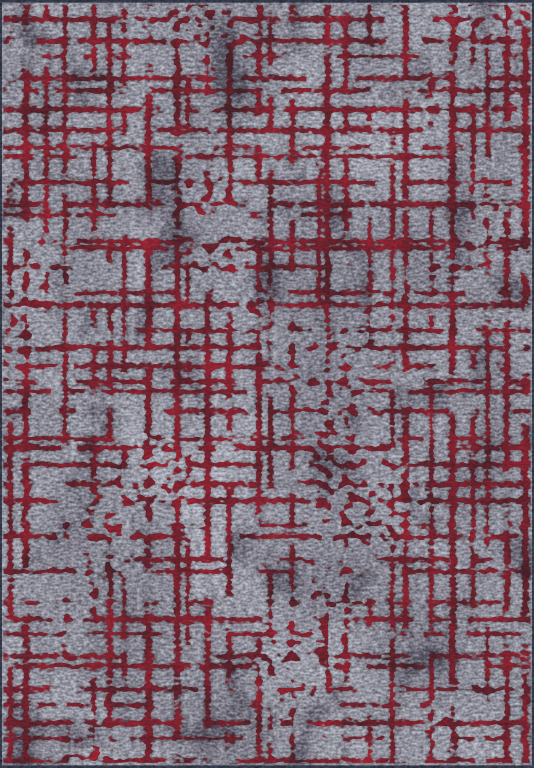
A Shadertoy shader for this pattern:

```glsl
// Woven rug: broken crimson lines cross in an uneven grid over a worn silver pile.
// Jittered stripes are cut into dashes by gradient noise, merged with a smooth
// minimum and frayed; layered noise then shades the pile tufts and soft smudges.

const vec3 PILE_DARK  = vec3(0.40, 0.39, 0.44);
const vec3 PILE_LIGHT = vec3(0.68, 0.69, 0.73);
const vec3 RED_DEEP   = vec3(0.29, 0.13, 0.16);
const vec3 RED_BRIGHT = vec3(0.60, 0.14, 0.20);
const vec3 BINDING    = vec3(0.20, 0.22, 0.28);

// Lengths are fractions of the canvas height.
const float COLUMN_PITCH = 0.0262;
const float ROW_PITCH    = 0.0235;
const float COLUMN_HALF  = 0.0034;
const float ROW_HALF     = 0.0027;
const float COLUMN_FILL  = 0.13;   // higher values give longer dashes
const float ROW_FILL     = 0.09;
const float JITTER       = 0.85;
const float JOIN         = 0.0045; // rounding where lines meet
const float FRAY         = 0.0045;
const float WEAR         = 0.018;
const float MARGIN       = 0.0065;
const float BINDING_W    = 0.0035;

vec2 hash2(vec2 p) {
    vec3 q = fract(p.xyx * vec3(0.1031, 0.1030, 0.0973));
    q += dot(q, q.yzx + 33.33);
    return fract((q.xx + q.yz) * q.zy);
}

float cornerSlope(vec2 cell, vec2 corner, vec2 f) {
    float angle = 6.2832 * hash2(cell + corner).x;
    return dot(vec2(cos(angle), sin(angle)), f - corner);
}

// Gradient noise, roughly -0.7 to 0.7
float gnoise(vec2 p) {
    vec2 i = floor(p), f = p - i;
    vec2 u = f * f * f * (f * (f * 6.0 - 15.0) + 10.0);
    float low  = mix(cornerSlope(i, vec2(0, 0), f), cornerSlope(i, vec2(1, 0), f), u.x);
    float high = mix(cornerSlope(i, vec2(0, 1), f), cornerSlope(i, vec2(1, 1), f), u.x);
    return mix(low, high, u.y);
}

float fbm(vec2 p) {
    return gnoise(p) + 0.5 * gnoise(p * 2.1 + 7.3) + 0.25 * gnoise(p * 4.3 + 19.1);
}

float smoothMin(float a, float b, float k) {
    float h = max(k - abs(a - b), 0.0) / k;
    return min(a, b) - h * h * k * 0.25;
}

// Distance to dashed lines; q.x runs across the lines, q.y along them
float dashedLines(vec2 q, float pitch, float halfWidth, float fill, float freq, float seed) {
    float cell = floor(q.x / pitch);
    float d = 1.0;
    for (int k = -1; k <= 1; k++) {
        float id = cell + float(k);
        vec2 rnd = hash2(vec2(id, seed));
        float center = (id + 0.5 + JITTER * (rnd.x - 0.5)) * pitch;
        float across = abs(q.x - center) - halfWidth * mix(0.7, 1.25, rnd.y);
        float lane = id * 7.37 + seed;
        float presence = gnoise(vec2(q.y * freq, lane))
                       + 0.6 * gnoise(vec2(q.y * freq * 3.1, lane + 0.41))
                       + fill + 0.36 * (rnd.y - 0.5);
        d = smoothMin(d, max(across, -presence * 0.045), JOIN);
    }
    return d;
}

// Signed distance to the frayed red grid
float redGrid(vec2 p) {
    vec2 q = p + 0.0014 * vec2(gnoise(p * 38.0), gnoise(p * 38.0 + 51.7));
    float columns = dashedLines(q, COLUMN_PITCH, COLUMN_HALF, COLUMN_FILL, 7.0, 3.7);
    float rows = dashedLines(q.yx, ROW_PITCH, ROW_HALF, ROW_FILL, 9.0, 41.3);
    float d = smoothMin(columns, rows, JOIN * 1.4);
    float wornPatch = smoothstep(0.02, 0.4, gnoise(p * vec2(6.0, 4.5) + 13.9));
    d += WEAR * wornPatch * (gnoise(p * vec2(75.0, 95.0)) + 0.12);
    return d + FRAY * gnoise(p * vec2(120.0, 210.0));
}

void mainImage(out vec4 fragColor, in vec2 fragCoord) {
    vec2 p = fragCoord / iResolution.y;
    vec2 size = iResolution.xy / iResolution.y;
    float aa = max(0.8 / iResolution.y, 0.0009);
    vec2 toEdge = min(p, size - p);
    float edge = min(toEdge.x * 1.4, toEdge.y);

    // Pile: horizontal tufts over broad sheen and dark smudges
    float tufts = 0.75 * gnoise(p * vec2(130.0, 270.0))
                + 0.60 * gnoise(p * vec2(290.0, 350.0) + 5.3);
    vec2 drift = p + 0.05 * vec2(gnoise(p * 5.0), gnoise(p * 5.0 + 31.0));
    float sheen = fbm(drift * vec2(6.5, 4.5) + 2.7);
    float smudge = smoothstep(0.12, 0.6, fbm(drift * vec2(12.0, 9.0) + 63.0));
    float light = 0.59 + tufts + 0.42 * sheen - 0.55 * smudge;
    vec3 color = mix(PILE_DARK, PILE_LIGHT, clamp(light, -0.3, 1.3));

    // Red yarn, with a faint shadow where it sinks into the pile
    float d = max(redGrid(p), MARGIN - edge);
    color *= 1.0 - 0.14 * (1.0 - smoothstep(0.0, 0.004, d));
    float glow = 0.55 + 0.6 * tufts + 0.7 * gnoise(p * 24.0 + 8.1)
               + 0.25 * sheen - 0.35 * smudge;
    vec3 yarn = mix(RED_DEEP, RED_BRIGHT, clamp(glow, -0.1, 1.15));
    color = mix(yarn, color, smoothstep(-aa, aa, d));

    // Dark bound edge
    color = mix(BINDING * (1.0 + 0.5 * tufts), color,
                smoothstep(BINDING_W - aa, BINDING_W + aa, edge));
    fragColor = vec4(color, 1.0);
}
```
